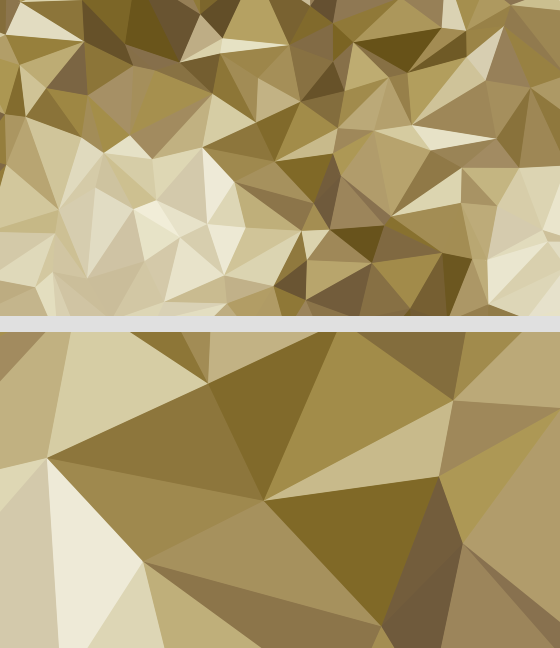
Top, the full canvas; bottom, a detail of the centre.
Give the GLSL for this background, as a Shadertoy shader.

```glsl
#define CELLS 7.0                    // grid cells per canvas height
#define JITTER 0.48                  // vertex wander, below half a cell
#define TILT 0.42                    // grid rotation in radians
#define SOFTNESS 0.6                 // edge blur in pixels
#define TINT 0.13                    // spread between golden and greyish facets
#define POOL_LEFT vec4(0.40, 0.23, 0.57, 0.46)    // centre, radii
#define POOL_RIGHT vec4(1.72, 0.24, 0.27, 0.34)

const vec3 RAMP[7] = vec3[7](
    vec3(0.27, 0.20, 0.07), vec3(0.50, 0.41, 0.22), vec3(0.61, 0.52, 0.31),
    vec3(0.70, 0.62, 0.39), vec3(0.80, 0.75, 0.59), vec3(0.89, 0.87, 0.76),
    vec3(0.99, 0.98, 0.94));

float hash(vec2 p) {
    vec3 q = fract(p.xyx * 0.1031);
    q += dot(q, q.yzx + 33.33);
    return fract((q.x + q.y) * q.z);
}

vec2 meshVertex(vec2 id) {
    return id + JITTER * (2.0 * vec2(hash(id), hash(id + 71.7)) - 1.0);
}

// Twice the signed area, positive when counter-clockwise
float area(vec2 a, vec2 b, vec2 c) {
    vec2 u = b - a, v = c - a;
    return u.x * v.y - u.y * v.x;
}

float edgeDistance(vec2 p, vec2 a, vec2 b) {
    return area(a, b, p) / max(length(b - a), 1e-4);
}

float coverage(vec2 p, vec2 a, vec2 b, vec2 c, float blur) {
    float d = min(edgeDistance(p, a, b), min(edgeDistance(p, b, c), edgeDistance(p, c, a)));
    return smoothstep(-blur, blur, d);
}

float lightPool(vec2 p, vec4 pool) {
    return 1.0 - smoothstep(0.6, 1.0, length((p - pool.xy) / pool.zw));
}

vec3 ramp(float tone) {
    float s = clamp(tone * 5.0 + 0.45, 0.0, 5.999);
    int i = int(s);
    return mix(RAMP[i], RAMP[i + 1], fract(s));
}

// Flat colour of a facet: random tone, lifted inside the light pools
vec3 facetColour(vec2 centre, vec2 id, float side) {
    vec2 seed = id + 19.3 + side * 43.7;
    float h = smoothstep(0.0, 1.0, mix(hash(id + 7.1), hash(seed), 0.55));
    float pool = max(lightPool(centre, POOL_LEFT), lightPool(centre, POOL_RIGHT));
    float shade = -0.02 + 0.65 * h + 0.35 * pow(h, 8.0);
    float tone = mix(shade, 0.66 + 0.36 * h, pool);
    vec3 colour = ramp(tone);
    float warmth = hash(seed + 5.9) - 0.5;
    colour.b -= TINT * warmth * (1.2 - tone);
    return colour;
}

void mainImage(out vec4 fragColor, in vec2 fragCoord) {
    mat2 turn = mat2(cos(TILT), sin(TILT), -sin(TILT), cos(TILT));
    vec2 p = turn * (fragCoord / iResolution.y) * CELLS;
    float blur = SOFTNESS * CELLS / iResolution.y;
    vec2 cell = floor(p);
    vec4 sum = vec4(0.0);

    // Nearby quads, each split along the diagonal giving the fuller triangles
    for (int y = -1; y <= 1; y++)
    for (int x = -1; x <= 1; x++) {
        vec2 id = cell + vec2(x, y);
        vec2 a = meshVertex(id);
        vec2 b = meshVertex(id + vec2(1, 0));
        vec2 c = meshVertex(id + vec2(1, 1));
        vec2 d = meshVertex(id + vec2(0, 1));
        if (min(area(a, b, c), area(a, c, d)) < min(area(a, b, d), area(b, c, d))) {
            vec2 first = a;
            a = b; b = c; c = d; d = first;
        }
        float w0 = coverage(p, a, b, c, blur);
        float w1 = coverage(p, a, c, d, blur);
        vec2 centre0 = (a + b + c) / 3.0 * turn / CELLS;
        vec2 centre1 = (a + c + d) / 3.0 * turn / CELLS;
        if (w0 > 0.0) sum += w0 * vec4(facetColour(centre0, id, 0.0), 1.0);
        if (w1 > 0.0) sum += w1 * vec4(facetColour(centre1, id, 1.0), 1.0);
    }
    fragColor = vec4(sum.rgb / max(sum.a, 1e-4), 1.0);
}
```
